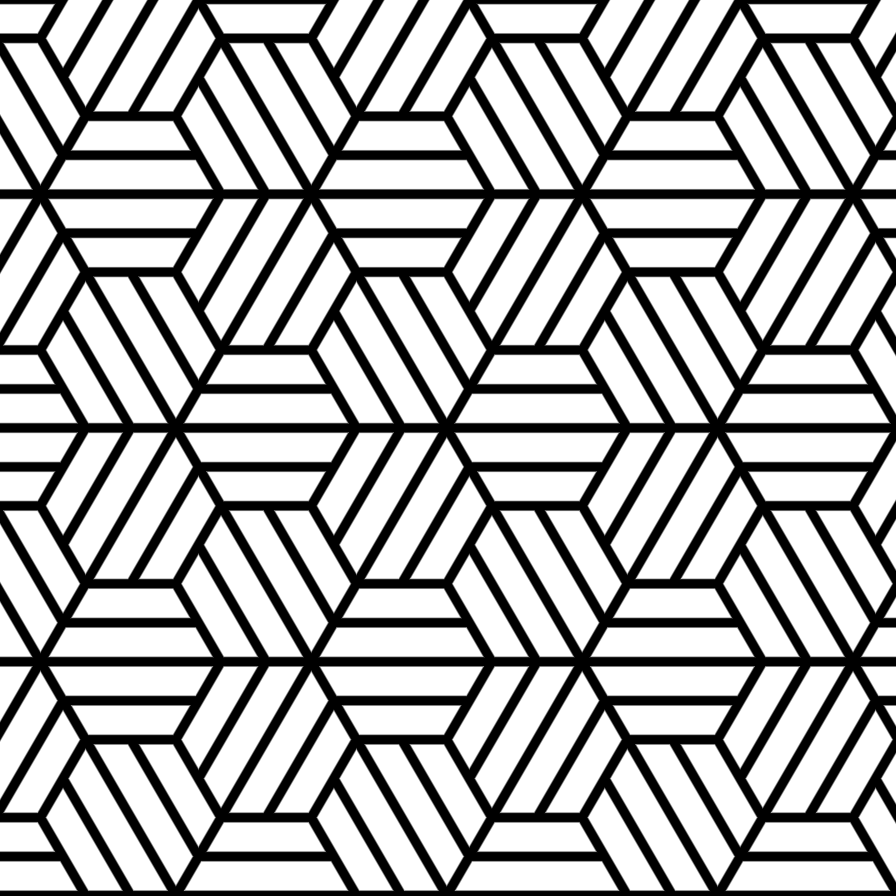
A three.js fragment shader for this pattern:

```glsl
// Black-on-white hexagon tiling, each hexagon striped along one of three directions.
varying vec2 vUv;

const float ROOT3 = 1.7320508;
const vec2 STAR = vec2(0.4986, 0.5224);             // a point where three stripe axes meet
const vec2 REPEAT = vec2(0.3023, 0.2609);           // star spacing along a row, and between rows
const float LINE_WIDTH = 0.0108;
const float SOFTNESS = 0.0012;
const vec3 INK = vec3(0.0);
const vec3 PAPER = vec3(1.0);

// Centre of the nearest point on a rectangular grid.
vec2 nearestOnGrid(vec2 p, vec2 spacing, vec2 offset) {
  return floor((p - offset) / spacing + 0.5) * spacing + offset;
}

// Centre of the unit-sided, flat-topped hexagon containing p.
vec2 hexCentre(vec2 p) {
  vec2 spacing = vec2(3.0, ROOT3);
  vec2 a = nearestOnGrid(p, spacing, vec2(0.0));
  vec2 b = nearestOnGrid(p, spacing, 0.5 * spacing);
  return distance(p, a) < distance(p, b) ? a : b;
}

// Distance from inside a unit-sided hexagon to its outline.
float outlineDistance(vec2 q) {
  q = abs(q);
  return 0.5 * ROOT3 - max(q.y, dot(q, vec2(0.5 * ROOT3, 0.5)));
}

// Distance to the nearest of evenly spaced lines running at the given angle.
float stripeDistance(vec2 q, float angle, float spacing) {
  float across = dot(q, vec2(-sin(angle), cos(angle)));
  return abs(across - spacing * floor(across / spacing + 0.5));
}

void main() {
  // Hexagon units: side 1, origin at the hexagon right of a star.
  float side = REPEAT.x / 3.0;
  vec2 unit = vec2(side, REPEAT.y / (1.5 * ROOT3));
  vec2 p = (vUv - STAR) / unit - vec2(1.0, 0.0);

  // The stripe direction turns by a third of a circle every half row.
  vec2 centre = hexCentre(p);
  float halfRow = floor(centre.y * 2.0 / ROOT3 + 0.5);
  float angle = mod(halfRow, 3.0) * radians(120.0);

  vec2 q = p - centre;
  float d = min(outlineDistance(q), stripeDistance(q, angle, 0.25 * ROOT3)) * side;
  float paper = smoothstep(-SOFTNESS, SOFTNESS, d - 0.5 * LINE_WIDTH);
  gl_FragColor = vec4(mix(INK, PAPER, paper), 1.0);
}
```
